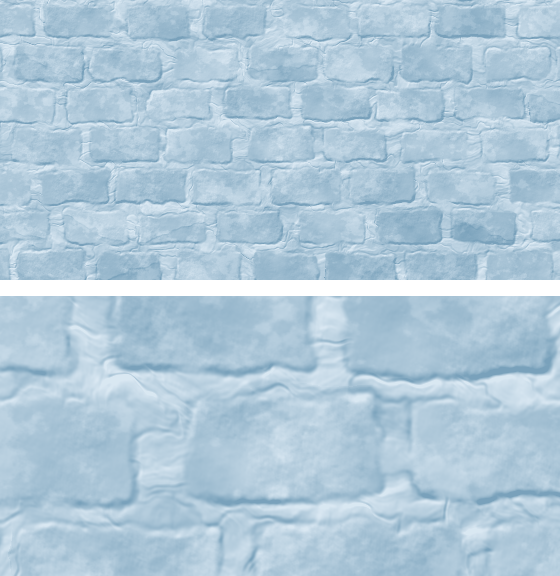
Top: the whole. Bottom: its middle third, enlarged.
This texture is drawn by a Shadertoy shader. Its source:

```glsl
// Painted pale-blue brick wall: staggered, uneven bricks in lumpy mortar.
// Each brick is a warped rounded box; a height field built from its distance
// and layered noise is lit from the upper left, then mapped to a blue ramp.

const vec2 PITCH = vec2(0.2786, 0.1468); // brick spacing, in canvas heights

struct Brick { float dist; vec2 id; vec2 pos; };

float hash(vec2 p) {
    return fract(sin(dot(p, vec2(127.1, 311.7))) * 43758.5453);
}

float noise(vec2 p) {
    vec2 i = floor(p), f = fract(p);
    f = f * f * (3.0 - 2.0 * f);
    return mix(mix(hash(i), hash(i + vec2(1, 0)), f.x),
               mix(hash(i + vec2(0, 1)), hash(i + vec2(1, 1)), f.x), f.y);
}

float fbm(vec2 p) {
    float sum = 0.0, amp = 0.53;
    for (int i = 0; i < 4; i++) {
        sum += amp * noise(p);
        p = mat2(1.6, 1.2, -1.2, 1.6) * p + 7.3;
        amp *= 0.5;
    }
    return sum;
}

// Nearest brick: signed distance to its ragged outline, id and local position
Brick nearestBrick(vec2 p) {
    float rowShift[7] = float[7](0.44, 0.02, -0.31, -0.02, 0.34, -0.37, 0.07);
    p += 0.026 * (vec2(fbm(p * 21.0), fbm(p * 21.0 + 40.0)) - 0.5);
    float v = (0.922 - p.y) / PITCH.y;
    float row = floor(v + 0.5);
    float u = (p.x - 1.0) / PITCH.x - rowShift[(int(row) + 7) % 7];
    vec2 id = vec2(floor(u + 0.5), row);
    vec2 q = vec2(u - id.x, row - v) * PITCH;

    // Uneven laying: offset, tilt and size
    q += (vec2(hash(id), hash(id + 5.1)) - 0.5) * vec2(0.022, 0.010);
    q.y += q.x * (hash(id + 9.7) - 0.5) * 0.08;
    vec2 halfSize = vec2(0.119, 0.058)
                  + (vec2(hash(id + 2.3), hash(id + 3.9)) - 0.5) * vec2(0.016, 0.008);
    vec2 e = abs(q) - halfSize + 0.016;
    float d = length(max(e, 0.0)) + min(max(e.x, e.y), 0.0) - 0.016;
    return Brick(d, id, q);
}

// Dark gap that comes and goes along the brick outline, deepest underneath
float crevice(vec2 p, Brick b) {
    float gap = (b.dist - 0.002) / 0.005;
    float under = smoothstep(0.03, -0.05, b.pos.y);
    return exp(-gap * gap) * (0.55 + 0.45 * under)
         * smoothstep(0.2, 0.6, noise(p * 19.0 + 11.0));
}

// Slanted broken face on a few bricks
float chip(Brick b) {
    float slope = hash(b.id + 6.2) - 0.5;
    float line = b.pos.y - slope * b.pos.x + 0.012 + 0.02 * (noise(b.pos * 35.0) - 0.5);
    return step(0.84, hash(b.id + 8.4)) * smoothstep(0.004, -0.004, line);
}

// Smeared mortar coordinates, stretched along the courses
vec2 smear(vec2 p) {
    return p * vec2(17.0, 27.0) + 2.5 * vec2(fbm(p * 11.0), fbm(p * 11.0 + 30.0));
}

float crease(vec2 p) {
    return smoothstep(0.14, 0.0, abs(noise(smear(p) * 1.2 + 20.0) - 0.5));
}

float relief(vec2 p) {
    Brick b = nearestBrick(p);
    float face = smoothstep(0.005, -0.010, b.dist);
    float mortar = 2.0 * fbm(smear(p)) + 0.4 * fbm(p * 48.0) - 0.35 * crease(p);

    // Brick: flatter, with a sandy grain that is rougher in places
    float rough = smoothstep(0.35, 0.65, noise(p * 13.0 + 70.0));
    float brick = 1.15 + 0.5 * fbm(p * 24.0) + (0.3 + 0.6 * rough) * fbm(p * 58.0)
                - 0.3 * chip(b);
    return mix(mortar, brick, face) - 0.5 * crevice(p, b);
}

void mainImage(out vec4 fragColor, in vec2 fragCoord) {
    vec2 p = fragCoord / iResolution.y;
    Brick b = nearestBrick(p);
    float face = smoothstep(0.004, -0.005, b.dist);

    // Paint tone: speckled wear on the bricks, lighter mortar with dark hollows
    float brick = 0.40 + 0.36 * (hash(b.id + 1.7) - 0.5)
                + 0.8 * (fbm(p * 10.0 + b.id * 3.1) - 0.5);
    float wear = 0.6 * fbm(p * 15.0 + b.id) + 0.4 * fbm(p * vec2(55.0, 65.0));
    brick += 0.26 * smoothstep(0.48, 0.62, wear) - 0.2 * chip(b);
    float mortar = 0.76 + 1.0 * (fbm(smear(p)) - 0.5)
                 + 0.5 * (fbm(p * 7.0 + 60.0) - 0.5) - 0.16 * crease(p);

    // Light from the upper left
    float light = relief(p) - relief(p + vec2(-0.0018, 0.0036));
    float tone = mix(mortar, brick, face) + 1.0 * light - 0.5 * crevice(p, b);

    vec3 shadowBlue = vec3(0.54, 0.68, 0.77);
    vec3 paleBlue = vec3(0.80, 0.87, 0.92);
    fragColor = vec4(mix(shadowBlue, paleBlue, clamp(tone, -0.25, 1.2)), 1.0);
}
```
